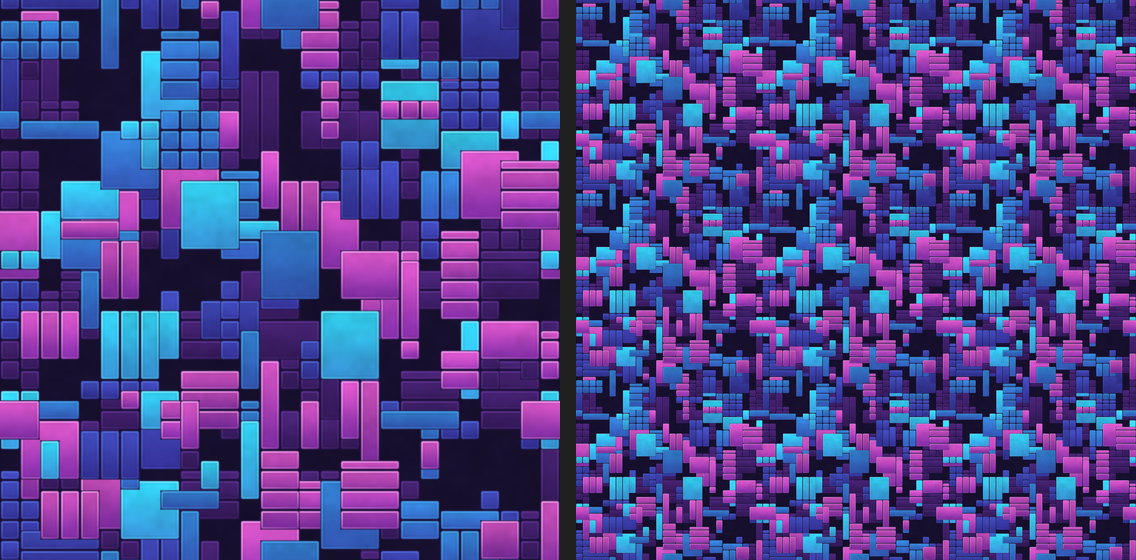
Left: one tile. Right: repeated 3 by 3.
Give the GLSL for this pattern, as a Shadertoy shader.

```glsl
const float CELLS = 28.0;       // grid units across the canvas
const float TILE = 4.0;         // units per scatter tile, divides CELLS
const int BACK_LAYERS = 2;      // dim blocks behind
const int LAYERS = 5;           // all layers, back to front
const float FRONT_CHANCE = 0.92;
const float GAP = 0.055;        // dark joint around each piece
const float CORNER = 0.10;
const float RIM_WIDTH = 0.055;
const float RIM_SOFT = 0.06;
const float EDGE_SOFT = 0.035;
const float MOTTLE = 0.14;
const float PIECE_VARIATION = 0.16;

const vec3 VOID_COLOR = vec3(0.085, 0.060, 0.175);
const vec3 JOINT_COLOR = vec3(0.105, 0.060, 0.225);

// Order: dim violet, indigo, magenta, blue, cyan
const vec3 TOP_COLOR[5] = vec3[5](
    vec3(0.29, 0.14, 0.47), vec3(0.25, 0.29, 0.73), vec3(0.82, 0.32, 0.76),
    vec3(0.20, 0.50, 0.82), vec3(0.20, 0.82, 0.95));
const vec3 BOTTOM_COLOR[5] = vec3[5](
    vec3(0.21, 0.10, 0.36), vec3(0.20, 0.19, 0.58), vec3(0.51, 0.18, 0.64),
    vec3(0.20, 0.35, 0.72), vec3(0.22, 0.60, 0.86));
const vec3 RIM_COLOR[5] = vec3[5](
    vec3(0.38, 0.20, 0.58), vec3(0.32, 0.43, 0.88), vec3(0.96, 0.63, 0.94),
    vec3(0.28, 0.66, 0.94), vec3(0.48, 0.94, 1.00));

vec3 hash3(ivec3 key) {
    uvec3 v = uvec3(key + 64) * 1664525u + 1013904223u;
    v.x += v.y * v.z; v.y += v.z * v.x; v.z += v.x * v.y;
    v ^= v >> 16u;
    v.x += v.y * v.z; v.y += v.z * v.x; v.z += v.x * v.y;
    return vec3(v >> 8u) / 16777216.0;
}

// Value noise that repeats after a whole period
float wrapNoise(vec2 p, float period) {
    vec2 i = floor(p), f = fract(p);
    f = f * f * (3.0 - 2.0 * f);
    vec4 n;
    for (int k = 0; k < 4; k++) {
        vec2 corner = mod(i + vec2(k & 1, k >> 1), period);
        n[k] = hash3(ivec3(corner, 50)).x;
    }
    return mix(mix(n.x, n.y, f.x), mix(n.z, n.w, f.x), f.y);
}

float roundedBox(vec2 p, vec2 halfSize, float radius) {
    vec2 q = abs(p) - halfSize + radius;
    return length(max(q, 0.0)) + min(max(q.x, q.y), 0.0) - radius;
}

// Thin bars in either direction, or broad panels
vec2 blockSize(vec3 r) {
    float thin = r.x < 0.62 ? 1.0 : 2.0;
    float span = 1.5 + 0.5 * floor(r.y * 7.0);
    if (r.z < 0.24) return vec2(3.0, 2.5 + 0.5 * floor(r.y * 3.0));
    return r.z < 0.66 ? vec2(thin, span) : vec2(ceil(span - 0.5), thin);
}

int blockKind(float r, bool back) {
    if (back) return r < 0.88 ? 0 : 1;
    return r < 0.25 ? 1 : r < 0.62 ? 2 : r < 0.83 ? 3 : 4;
}

vec3 paintBlock(vec3 color, vec2 p, ivec3 id, float pixel, float mottle) {
    bool back = id.z < BACK_LAYERS;
    vec3 place = hash3(id);
    vec3 style = hash3(id + ivec3(0, 0, 20));
    if (!back && place.z > FRONT_CHANCE) return color;
    vec2 size = blockSize(hash3(id + ivec3(0, 0, 10)));
    p -= vec2(floor(place.x * TILE), 0.5 * floor(place.y * TILE * 2.0));
    if (any(lessThan(p, vec2(0.0))) || any(greaterThan(p, size))) return color;
    int kind = blockKind(style.x, back);

    // Split the block into pieces; the last one takes what is left
    float splitChance = kind == 0 ? 0.75 : kind == 4 ? 0.22 : 0.38;
    vec2 split = vec2(style.y < splitChance ? 1.0 : size.x,
                      style.z < splitChance ? 1.0 : size.y);
    vec2 index = min(floor(p / split), ceil(size / split) - 1.0);
    vec2 pieceSize = min(split, size - index * split);
    vec2 local = p - index * split - 0.5 * pieceSize;
    float d = roundedBox(local, 0.5 * pieceSize - GAP, CORNER);

    // Body with a fall of light from top to bottom
    float height = mix(p.y / size.y, local.y / pieceSize.y + 0.5, 0.35);
    vec3 body = mix(BOTTOM_COLOR[kind], TOP_COLOR[kind], smoothstep(0.0, 1.0, height));
    float tone = hash3(id + ivec3(index, 30)).y - 0.5;
    body *= 1.0 + PIECE_VARIATION * tone + MOTTLE * (mottle - 0.5);

    // Bright rim, strongest at the top left, then a faint groove
    vec2 side = local / pieceSize;
    float light = clamp(0.48 + 0.65 * side.y - 0.25 * side.x, 0.12, 0.95);
    float rim = 1.0 - smoothstep(RIM_WIDTH, RIM_WIDTH + RIM_SOFT, -d);
    float groove = smoothstep(0.04, 0.0, abs(-d - RIM_WIDTH - 0.09));
    body *= 1.0 - 0.10 * groove;
    body = mix(body, RIM_COLOR[kind], rim * light);

    // Dark joint first, then the face
    float soft = max(EDGE_SOFT, pixel);
    float edge = -roundedBox(p - 0.5 * size, 0.5 * size, 0.0);
    color = mix(color, JOINT_COLOR, smoothstep(0.0, soft, edge));
    return mix(color, body, smoothstep(soft, -soft, d));
}

void mainImage(out vec4 fragColor, in vec2 fragCoord) {
    vec2 p = fragCoord / iResolution.xy * CELLS;
    float pixel = CELLS / iResolution.y;
    float mottle = 0.6 * wrapNoise(p, CELLS) + 0.4 * wrapNoise(p * 3.0, CELLS * 3.0);
    vec3 color = VOID_COLOR * (0.9 + 0.2 * mottle);
    vec2 tile = floor(p / TILE);

    // Blocks reach at most one tile to the right and upward
    for (int layer = 0; layer < LAYERS; layer++)
        for (int k = 0; k < 4; k++) {
            vec2 home = tile - vec2(1 - (k & 1), 1 - (k >> 1));
            ivec3 id = ivec3(mod(home, CELLS / TILE), layer);
            color = paintBlock(color, p - home * TILE, id, pixel, mottle);
        }
    fragColor = vec4(color, 1.0);
}
```
